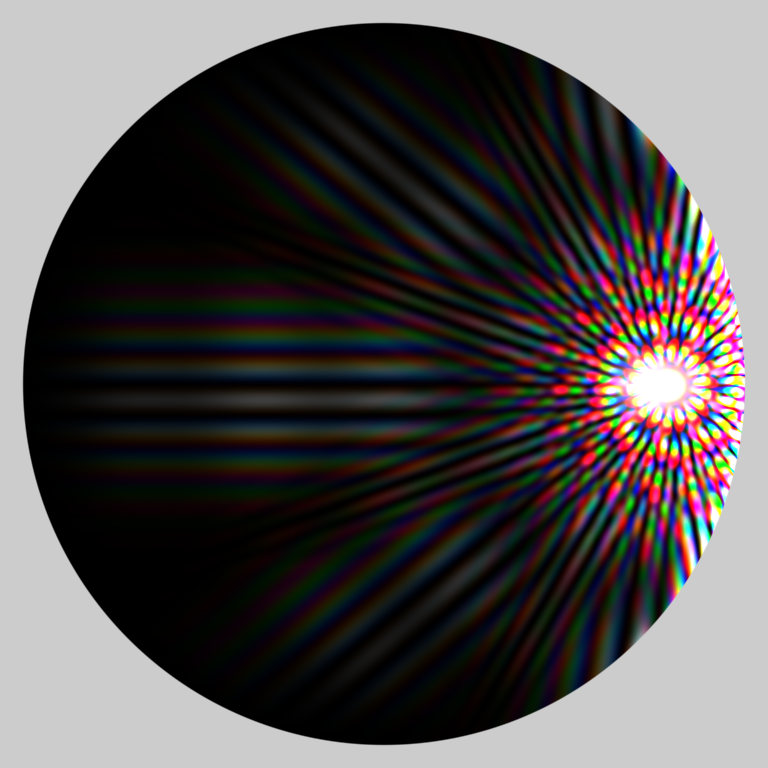
Write a WebGL 1 fragment shader that draws this background.

```glsl
precision highp float;
// Dark disc on grey, crossed by rainbow interference beams from a white focus at the right.

#define DISC_RADIUS 0.47
#define FOCUS vec2(0.372, -0.002)
#define BACKDROP vec3(0.8)
#define FRINGE_PERIOD vec3(0.0469, 0.0408, 0.0356)
#define FRINGE_SHIFT 0.019
#define BEAM_SPREAD 0.07
#define BEAM_WAIST 0.14
#define PHASE_RATE 2.8
#define BEAM_POWER 0.24
#define HOT_POWER 3.0
#define HOT_CENTER vec2(0.44, 0.0)
#define CORE_SIZE vec2(0.066, 0.046)

uniform vec2 u_resolution;

const float PI = 3.14159;
const int BEAMS = 9;

// Intensity per colour channel of all beams added as complex waves.
vec3 interference(vec2 p) {
  vec3 waveNumber = PI / FRINGE_PERIOD;
  vec3 re = vec3(0.0);
  vec3 im = vec3(0.0);
  for (int i = 0; i < BEAMS; i++) {
    float angle = PI + 2.0 * PI * float(i) / float(BEAMS);
    vec2 dir = vec2(cos(angle), sin(angle));
    float along = dot(p, dir);
    float across = dot(p, vec2(-dir.y, dir.x));

    // Flat-topped beam that starts softly at the focus.
    float width = BEAM_SPREAD * max(along, 0.0) + BEAM_WAIST;
    vec3 ratio = across / (width * FRINGE_PERIOD / FRINGE_PERIOD.g);
    ratio *= ratio;
    vec3 envelope = exp(-ratio * ratio) * smoothstep(-0.08, 0.08, along);
    envelope *= 1.0 + 0.1 * cos(along * 35.0);

    vec3 wave = envelope * cos(waveNumber * (across - FRINGE_SHIFT));
    vec3 phase = PHASE_RATE * waveNumber * along;
    re += wave * cos(phase);
    im += wave * sin(phase);
  }
  return re * re + im * im;
}

void main() {
  float scale = min(u_resolution.x, u_resolution.y);
  vec2 p = (gl_FragCoord.xy - 0.5 * u_resolution) / scale;
  float radius = length(p);
  float rim = min(radius / DISC_RADIUS, 1.0);

  // Fade towards the left rim, brighten along the right one.
  float rightSide = smoothstep(0.02, 0.34, p.x);
  float fade = mix(pow(1.0 - rim * rim, 1.4), 1.0, rightSide);
  float rimGlow = 4.0 * pow(rim, 40.0) * smoothstep(0.28, 0.42, p.x);

  // Beams are even far away and much stronger around the hot region.
  vec2 hot = (p - HOT_CENTER) / 0.15;
  float power = BEAM_POWER + HOT_POWER * exp(-dot(hot, hot));
  vec3 light = interference(p - FOCUS) * power * fade * (1.0 + rimGlow);

  // Overexposed core with a ragged edge shaped by the fringes.
  vec2 core = (p - FOCUS + vec2(0.014, 0.0)) / CORE_SIZE;
  float glow = exp(-dot(core, core));
  light = light * (1.0 + 2.0 * glow) + 1.4 * glow * glow;

  float pixel = 1.0 / scale;
  float outside = smoothstep(-pixel, pixel, radius - DISC_RADIUS);
  gl_FragColor = vec4(mix(min(light, 1.0), BACKDROP, outside), 1.0);
}
```
